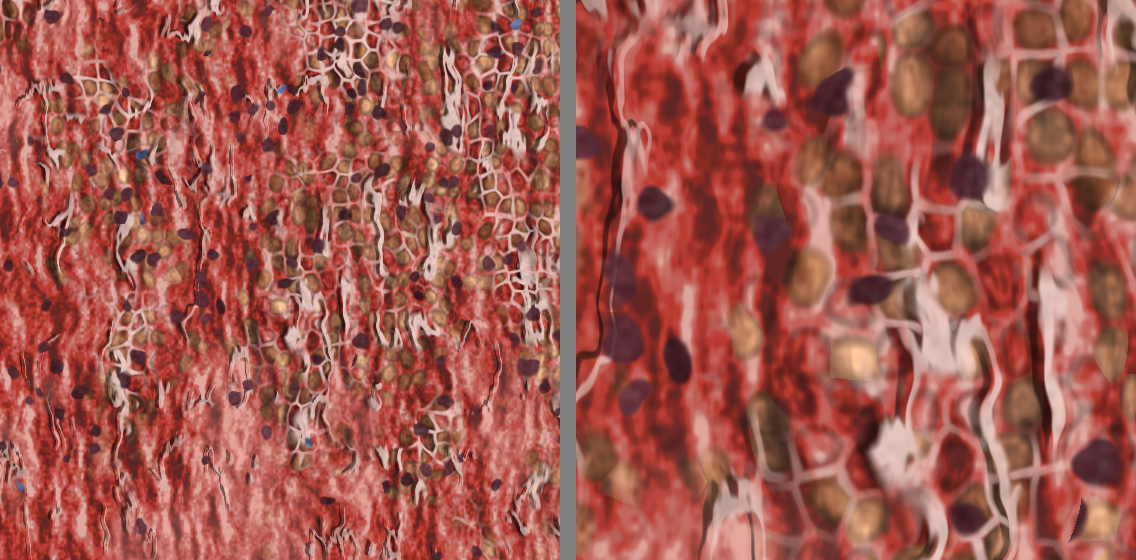
Left, the full canvas; right, a detail of the centre.
Give the GLSL for this texture, as a Shadertoy shader.

```glsl
float hash(vec2 p) {
    return fract(sin(dot(p, vec2(127.1, 311.7))) * 43758.5453);
}

float noise(vec2 p) {
    vec2 i = floor(p), f = fract(p);
    f = f * f * (3.0 - 2.0 * f);
    return mix(mix(hash(i), hash(i + vec2(1, 0)), f.x),
               mix(hash(i + vec2(0, 1)), hash(i + vec2(1, 1)), f.x), f.y);
}

float fbm(vec2 p) {
    float sum = 0.0, amp = 0.533;
    for (int i = 0; i < 4; i++) {
        sum += amp * noise(p);
        p = p * 2.03 + 17.3;
        amp *= 0.5;
    }
    return sum;
}

// Nearest distance, second nearest distance, random value of the nearest cell
vec3 cells(vec2 p) {
    vec2 home = floor(p);
    vec3 best = vec3(9.0, 9.0, 0.0);
    for (int y = -1; y <= 1; y++)
    for (int x = -1; x <= 1; x++) {
        vec2 id = home + vec2(x, y);
        vec2 seed = id + 0.15 + 0.7 * vec2(hash(id), hash(id + 51.7));
        float d = length(p - seed);
        if (d < best.x) best = vec3(d, best.x, hash(id + 93.1));
        else best.y = min(best.y, d);
    }
    return best;
}

// Thin, broken, mostly upright splits in the tissue
float cracks(vec2 p, float width) {
    float ridge = abs(fbm(p * vec2(30.0, 9.0) + 8.0) - 0.5);
    float broken = smoothstep(0.47, 0.68, noise(p * vec2(31.0, 17.0) + 70.0));
    return (1.0 - smoothstep(width * 0.35, width, ridge)) * broken;
}

// Stain from deep red through bright red to pale pink
vec3 stain(float tone) {
    vec3 c = mix(vec3(0.38, 0.15, 0.14), vec3(0.56, 0.17, 0.14), smoothstep(0.05, 0.32, tone));
    c = mix(c, vec3(0.73, 0.23, 0.19), smoothstep(0.28, 0.45, tone));
    c = mix(c, vec3(0.76, 0.38, 0.35), smoothstep(0.44, 0.64, tone));
    return mix(c, vec3(0.87, 0.66, 0.62), smoothstep(0.62, 0.95, tone));
}

void mainImage(out vec4 fragColor, in vec2 fragCoord) {
    vec2 uv = fragCoord / iResolution.y;
    vec2 p = uv + 0.022 * (vec2(noise(uv * 11.0), noise(uv * 11.0 + 31.0)) - 0.5);
    p += 0.008 * (vec2(noise(uv * 43.0), noise(uv * 43.0 + 12.0)) - 0.5);

    // Loose cellular zone, densest towards the upper right
    float lean = smoothstep(0.6, 1.75, uv.x + uv.y);
    float band = exp(-pow((uv.y - 0.42 - 0.3 * uv.x) * 5.0, 2.0));
    float loose = smoothstep(0.5, 0.83, fbm(p * vec2(8.0, 5.0)) + 0.38 * lean + 0.12 * band);
    float pale = smoothstep(0.5, 0.68, fbm(p * vec2(8.0, 4.0) + 40.0)) * (1.0 - loose);

    // Upright fibres with side-lit relief and fine grain
    vec2 q = p * vec2(42.0, 15.0);
    float fibre = fbm(q);
    float relief = fibre - fbm(q + vec2(0.4, 0.12));
    float grain = noise(uv * 190.0) + 0.6 * noise(uv * 97.0 + 9.0) - 0.8;
    float tone = 0.49 + 0.8 * (fibre - 0.5) + 1.25 * relief + 0.26 * grain;
    vec3 col = stain(tone + 0.09 * pale);
    col = mix(col, vec3(0.77, 0.49, 0.46) * (0.75 + 0.5 * tone), 0.5 * pale);

    // Olive, tan and brown cell bodies
    vec3 body = cells(p * vec2(35.0, 29.0));
    vec3 bodyCol = mix(vec3(0.52, 0.33, 0.20), vec3(0.76, 0.59, 0.43), fract(body.z * 7.0));
    bodyCol *= 0.55 + 0.85 * tone;
    float isOlive = step(body.z, 0.25 + 0.4 * loose) * (1.0 - smoothstep(0.3, 0.58, body.x));
    col = mix(col, bodyCol, 0.8 * isOlive * smoothstep(0.05, 0.6, loose));
    float rim = smoothstep(0.2, 0.38, body.x) * (1.0 - smoothstep(0.4, 0.55, body.x));
    col *= 1.0 - 0.25 * loose * rim;

    // Pale gaps between cells, and cracks with a dark side
    float openness = loose * smoothstep(0.45, 0.7, fbm(uv * vec2(13.0, 9.0) + 25.0));
    float gap = (1.0 - smoothstep(0.06, 0.26, body.y - body.x)) * openness;
    float width = 0.035 + 0.045 * loose;
    col *= 1.0 - 0.5 * cracks(p + vec2(0.007, -0.002), width);
    float split = max(cracks(p, width) * (0.6 + 0.35 * loose), 0.9 * gap);
    col = mix(col, vec3(0.90, 0.78, 0.75) + 0.08 * grain, split);

    // Dark nuclei, with slightly uneven outlines
    vec3 nucleus = cells(p * vec2(30.0, 27.0) + 5.0);
    float edge = nucleus.x + 0.22 * (noise(uv * 85.0) - 0.5);
    float size = 0.25 + 0.13 * fract(nucleus.z * 31.0);
    float dark = (1.0 - smoothstep(size - 0.09, size + 0.07, edge))
               * step(0.91 - 0.12 * max(loose, band), nucleus.z);
    vec3 nucleusCol = mix(vec3(0.20, 0.10, 0.13), vec3(0.37, 0.19, 0.24), fract(nucleus.z * 57.0));
    col = mix(col, nucleusCol + 0.07 * grain, 0.88 * dark);

    // Rare blue flecks
    vec3 fleck = cells(p * 17.0 + 3.0);
    float blue = 1.0 - smoothstep(0.10, 0.18, fleck.x + 0.22 * (noise(uv * 110.0) - 0.5));
    vec3 blueCol = mix(vec3(0.13, 0.19, 0.38), vec3(0.40, 0.58, 0.80), noise(uv * 75.0));
    col = mix(col, blueCol, 0.85 * blue * step(0.965, fleck.z));

    fragColor = vec4(clamp(col, 0.0, 1.0), 1.0);
}
```
